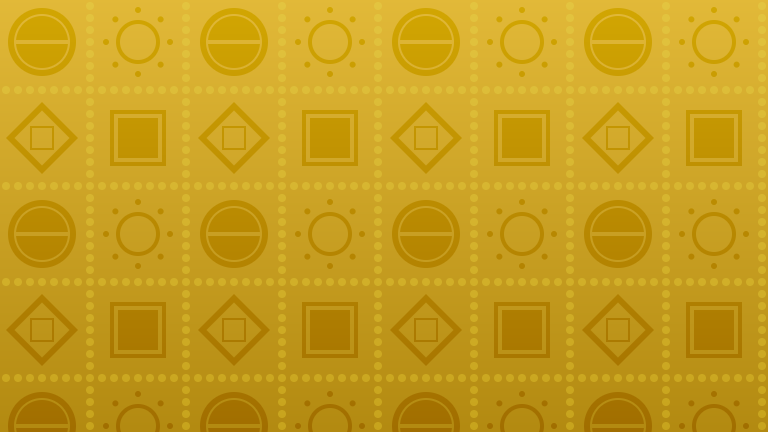
Reproduce this pattern procedurally as a Shadertoy shader.

```glsl
// Golden grid of dotted lines with four alternating geometric emblems:
// split disc, dotted sun, framed diamond and framed square.
// Distance functions in repeated cells, shaded by vertical gradients.

#define ROWS 4.5                          // cells per canvas height
#define CELL 96.0                         // design units per cell
#define GRID_SHIFT 6.0                    // offset of the grid lines
#define DOT_STEP 12.0
#define DOT_RADIUS 4.0
#define GROUND_TOP vec3(0.885, 0.725, 0.220)
#define GROUND_LOW vec3(0.700, 0.540, 0.065)
#define SHAPE_TOP vec3(0.825, 0.655, 0.010)
#define SHAPE_LOW vec3(0.630, 0.430, 0.000)
#define DOT_TOP vec3(0.890, 0.770, 0.250)
#define DOT_LOW vec3(0.780, 0.640, 0.110)

float square(vec2 p, float halfSide) {
    return max(abs(p.x), abs(p.y)) - halfSide;
}

float diamond(vec2 p, float halfDiagonal) {
    return (abs(p.x) + abs(p.y) - halfDiagonal) * sqrt(0.5);
}

// Band lying inside the edge of a shape
float innerBand(float d, float width) {
    return max(d, -d - width);
}

float splitDisc(vec2 p) {
    float r = length(p);
    float rim = innerBand(r - 34.0, 6.0);
    float halves = max(r - 26.0, 2.0 - abs(p.y));
    return min(rim, halves);
}

float dottedSun(vec2 p) {
    float ring = innerBand(length(p) - 22.0, 4.0);
    // Fold into one octant so two distances cover all eight rays
    vec2 q = abs(p);
    q = vec2(max(q.x, q.y), min(q.x, q.y));
    float straight = length(q - vec2(32.0, 0.0));
    float diagonal = length(q - vec2(32.0 * sqrt(0.5)));
    return min(ring, min(straight, diagonal) - 3.0);
}

float framedDiamond(vec2 p) {
    float frame = innerBand(diamond(p, 36.0), 6.0);
    float core = innerBand(square(p, 12.0), 2.0);
    return min(frame, core);
}

float framedSquare(vec2 p) {
    float frame = innerBand(square(p, 28.0), 4.0);
    return min(frame, square(p, 20.0));
}

float emblem(vec2 p, vec2 cell) {
    bool oddColumn = mod(cell.x, 2.0) > 0.5;
    bool oddRow = mod(cell.y, 2.0) > 0.5;
    if (oddRow) return oddColumn ? framedSquare(p) : framedDiamond(p);
    return oddColumn ? dottedSun(p) : splitDisc(p);
}

// Dot lattice kept only along the cell borders
float borderDots(vec2 p, vec2 local) {
    float dots = length(mod(p, DOT_STEP) - 0.5 * DOT_STEP) - DOT_RADIUS;
    float strip = 0.5 * (CELL - DOT_STEP) - max(abs(local.x), abs(local.y));
    return max(dots, strip);
}

void mainImage(out vec4 fragColor, in vec2 fragCoord) {
    float pixel = ROWS * CELL / iResolution.y;
    vec2 p = vec2(fragCoord.x, iResolution.y - fragCoord.y) * pixel;
    float depth = 1.0 - fragCoord.y / iResolution.y;

    // Repeated cells, counted from the upper left
    vec2 grid = (p + GRID_SHIFT) / CELL;
    vec2 cell = floor(grid);
    vec2 local = (fract(grid) - 0.5) * CELL;

    // Smooth coverage of the emblems and dots
    float shapeMask = clamp(0.5 - emblem(local, cell) / pixel, 0.0, 1.0);
    float dotMask = clamp(0.5 - borderDots(p, local) / pixel, 0.0, 1.0);

    vec3 color = mix(GROUND_TOP, GROUND_LOW, depth);
    color = mix(color, mix(DOT_TOP, DOT_LOW, depth), dotMask);
    color = mix(color, mix(SHAPE_TOP, SHAPE_LOW, depth), shapeMask);
    fragColor = vec4(color, 1.0);
}
```
